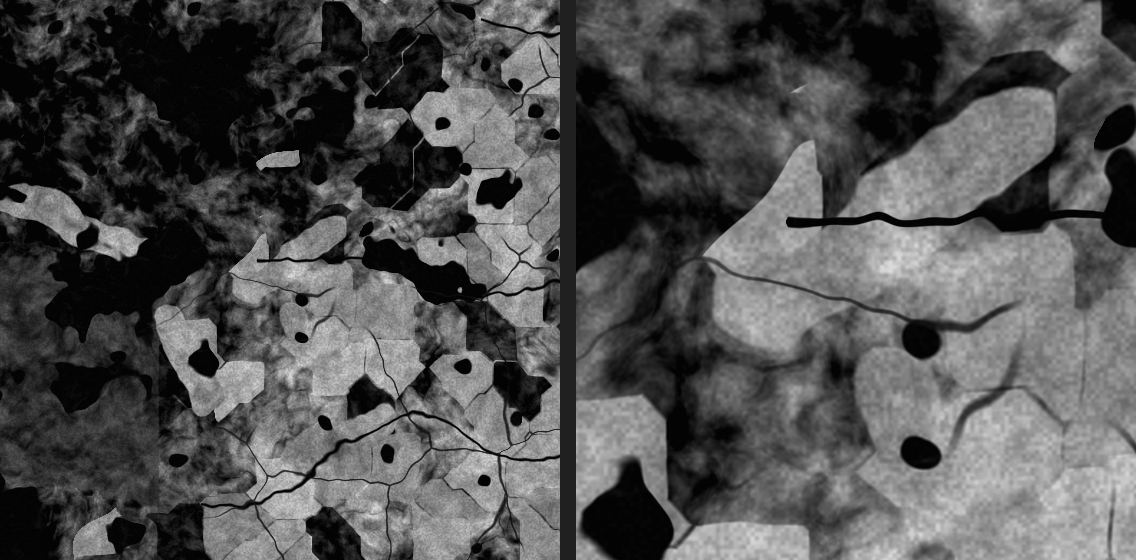
Left: the whole. Right: its middle third, enlarged.
A Shadertoy shader for this texture:

```glsl
// Grey aerial view of dark lakeland giving way to pale fields, thin rivers and rough scrub.

const float BLACK = 0.012;
const float PLAIN_GREY = 0.18;
const float FIELD_GREY = 0.47;

float hash(vec2 p) {
    vec3 q = fract(p.xyx * 0.1031);
    q += dot(q, q.yzx + 33.33);
    return fract((q.x + q.y) * q.z);
}

vec2 hash2(vec2 p) {
    return vec2(hash(p), hash(p + 71.7));
}

float noise(vec2 p) {
    vec2 i = floor(p), f = fract(p);
    f = f * f * (3.0 - 2.0 * f);
    float low = mix(hash(i), hash(i + vec2(1, 0)), f.x);
    float high = mix(hash(i + vec2(0, 1)), hash(i + vec2(1, 1)), f.x);
    return mix(low, high, f.y);
}

float fbm(vec2 p, int octaves) {
    float sum = 0.0, total = 0.0, amp = 1.0;
    for (int i = 0; i < octaves; i++) {
        sum += amp * noise(p);
        total += amp;
        amp *= 0.55;
        p = mat2(1.6, 1.2, -1.2, 1.6) * p + 19.3;
    }
    return sum / total;
}

// Cellular noise: nearest distance, gap to the second nearest, cell id.
// boxy = 1 gives straight-sided cells, boxy = 0 gives round ones.
vec3 cells(vec2 p, float boxy) {
    vec2 base = floor(p);
    float near = 9.0, next = 9.0, id = 0.0;
    for (int y = -1; y <= 1; y++)
    for (int x = -1; x <= 1; x++) {
        vec2 c = base + vec2(x, y);
        vec2 d = abs(c + hash2(c) - p);
        float dist = mix(length(d), max(d.x, d.y), boxy);
        if (dist < near) { next = near; near = dist; id = hash(c + 5.3); }
        else next = min(next, dist);
    }
    return vec3(near, next - near, id);
}

float ridge(vec2 p) {
    return 1.0 - abs(2.0 * fbm(p, 3) - 1.0);
}

// Distance to a meandering line that runs across the canvas.
float river(vec2 p, float level, float slope, float swing, float freq, float phase) {
    float a = freq * p.x + phase;
    float y = level + slope * p.x + swing * sin(a);
    float grad = slope + swing * freq * cos(a);
    return abs(p.y - y) / sqrt(1.0 + grad * grad);
}

float segment(vec2 p, vec2 a, vec2 b) {
    vec2 d = b - a;
    return length(p - a - d * clamp(dot(p - a, d) / dot(d, d), 0.0, 1.0));
}

float below(float value, float limit, float blur) {
    return 1.0 - smoothstep(limit - blur, limit + blur, value);
}

void mainImage(out vec4 fragColor, in vec2 fragCoord) {
    vec2 p = fragCoord / iResolution.y;
    float aa = 1.0 / iResolution.y;
    vec2 bend = vec2(fbm(p * 9.0, 4), fbm(p * 9.0 + 40.0, 4)) - 0.5;
    vec2 w = p + 0.06 * bend;

    // Scrub: dark in the upper left, open toward the right
    float openness = smoothstep(0.12, 0.74, p.x - 0.3 * (p.y - 0.45) + 0.5 * (fbm(p * 4.0, 3) - 0.5));
    float mottle = fbm(w * 15.0, 5) - 0.5;
    float detail = fbm(w * 60.0 + 8.0, 4) - 0.5;
    float tone = mix(0.02, 0.40, openness) + 1.0 * mottle + 0.65 * detail;
    float vein = smoothstep(0.88, 1.0, ridge(w * 16.0 + 3.0));
    tone += vein * mix(0.14, -0.16, openness);

    // Flat grey plain with a straight right border
    float plain = below(p.x, 0.284, aa) * below(abs(w.y - 0.32 + 0.2 * (w.x - 0.14)), 0.2, 0.006);
    tone = mix(tone, PLAIN_GREY + 0.35 * detail + 0.25 * mottle, plain);

    // Fields and square woods
    vec3 plot = cells((p + 0.018 * bend) * 11.0, 1.0);
    float inside = smoothstep(0.0, 0.05, plot.y) * (1.0 - plain);
    float crop = below(plot.z, mix(-0.02, 0.52, openness), 0.001) * inside;
    float cropTone = FIELD_GREY + 0.2 * fract(plot.z * 37.0) + 0.3 * detail + 0.25 * mottle;
    tone = mix(tone, cropTone, crop);
    float wood = smoothstep(0.899, 0.901, plot.z) * inside;
    tone = mix(tone, 0.05 + 0.5 * detail, wood);

    // Long pale meadows
    const vec4 meadows[5] = vec4[5](
        vec4(0.45, 0.49, 0.59, 0.59), vec4(0.54, 0.18, 0.68, 0.25), vec4(0.53, 0.44, 0.59, 0.34),
        vec4(0.02, 0.65, 0.25, 0.55), vec4(0.31, 0.44, 0.37, 0.29));
    float meadow = 1.0;
    for (int i = 0; i < 5; i++) meadow = min(meadow, segment(w, meadows[i].xy, meadows[i].zw));
    tone = mix(tone, 0.55 + 0.4 * detail + 0.4 * mottle, below(meadow, 0.029, 0.002));

    // Lakes and ponds
    float lake = smoothstep(-0.008, 0.008, fbm(w * 6.0 + 12.0, 4) - mix(0.53, 0.76, openness));
    vec3 pond = cells(w * 17.0 + 2.0, 0.0);
    lake = max(lake, below(pond.x, 0.22, 0.03) * below(pond.z, 0.16, 0.001));
    tone = mix(tone, BLACK + 0.12 * vein * max(detail + 0.1, 0.0), lake);

    // Rivers and their thin side streams
    float water = river(w, 0.60, -0.13, 0.02, 14.0, 0.0) + 0.1 * below(p.x, 0.45, 0.01);
    water = min(water, river(w, 0.09, 0.15, 0.055, 11.0, -6.27) + 0.1 * below(p.x, 0.35, 0.01));
    water = min(water, river(w, 1.04, -0.08, 0.025, 17.0, 1.0) + 0.1 * below(p.x, 0.85, 0.01));
    tone = mix(tone, BLACK, below(water, 0.0024, aa));
    float stream = cells(w * 4.5 + 7.0, 0.0).y;
    float flowing = smoothstep(0.45, 0.55, noise(p * 6.0 + 31.0)) * openness;
    tone = mix(tone, 0.06, 0.85 * below(stream, 0.012, 0.009) * flowing);

    // Fine speckle
    float grain = noise(p * 390.0) - 0.5;
    tone += grain * (0.03 + 0.2 * max(tone, 0.0));
    fragColor = vec4(vec3(clamp(tone, BLACK, 0.85)), 1.0);
}
```
